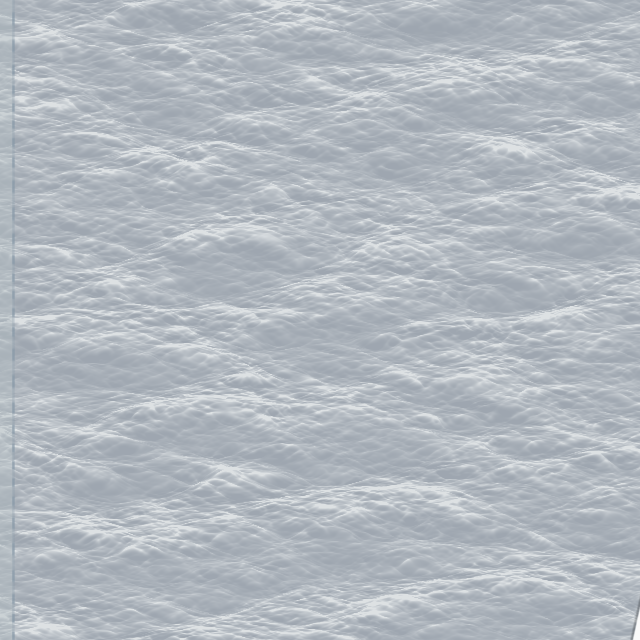
Give the GLSL for this texture, as a WebGL 1 fragment shader.

```glsl
precision highp float;
// Pale grey sea seen obliquely: sixty layered, short-crested sine waves drag
// one another into wrinkles, and slope and crest height set the brightness.
// A faint dashed seam runs down the left; a white sliver cuts the lower right.

uniform vec2 u_resolution;

float hash(float n) {
  return fract(sin(n * 12.99 + 4.1) * 4375.85);
}

// Brightness of the water, roughly zero mean and unit spread.
float seaLight(vec2 p) {
  vec2 q = p * vec2(1.0, 2.35);  // foreshortening
  float freq = 13.0;
  float swell = 0.0;
  float ripples = 0.0;
  for (int i = 0; i < 60; i++) {
    float n = float(i);
    float angle = 1.571 + 2.0 * (hash(n) - 0.5);
    vec2 dir = vec2(cos(angle), sin(angle));
    // Crests meander and fade along their length.
    float along = dot(q, vec2(-dir.y, dir.x)) * freq * 0.4 + 6.283 * hash(n + 33.7);
    float phase = dot(q, dir) * freq + 6.283 * hash(n + 71.3) + 0.6 * sin(along * 1.3);
    float reach = 0.95 + 0.6 * sin(along);
    float crest = exp(1.8 * (sin(phase) - 1.0));
    float slope = crest * cos(phase);
    float glint = reach * (slope + 0.65 * (crest - 0.329));
    if (i < 12) swell += glint;
    else ripples += glint * (0.9 + 0.004 * n);
    // Each wave bunches up the finer ones that follow.
    q -= dir * slope * reach * 0.24 / freq;
    freq *= 1.059;
  }
  float activity = clamp(0.95 + 0.2 * swell, 0.5, 1.4);
  return 0.38 * swell + 0.42 * ripples * activity;
}

void main() {
  vec2 p = gl_FragCoord.xy / u_resolution;
  float pixel = 1.0 / min(u_resolution.x, u_resolution.y);

  // Water tones, slightly skewed towards bright crests.
  float z = clamp(seaLight(p), -2.2, 2.6);
  float tone = clamp(0.285 + 0.215 * z + 0.032 * z * z, 0.0, 1.0);
  vec3 deep = vec3(0.62, 0.652, 0.69);
  vec3 foam = vec3(0.865, 0.882, 0.892);
  vec3 color = mix(deep, foam, tone);

  // Paler strip and dashed seam along the left side.
  float strip = 1.0 - smoothstep(-pixel, pixel, p.x - 0.021);
  color = mix(color, vec3(0.71, 0.75, 0.77), 0.45 * strip);
  float seam = 1.0 - smoothstep(0.0008, 0.0008 + 1.5 * pixel, abs(p.x - 0.021));
  float dash = 0.3 + 0.4 * smoothstep(-0.3, 0.5, sin(p.y * 190.0 + 2.0 * sin(p.y * 23.0)));
  color = mix(color, vec3(0.52, 0.59, 0.65), seam * dash);

  // White sliver with a dark rim in the lower right corner.
  float edge = p.x - 0.22 * p.y - 0.987;
  color *= 1.0 - 0.25 * (1.0 - smoothstep(0.0, 0.004, abs(edge)));
  color = mix(color, vec3(0.98), smoothstep(-pixel, pixel, edge - 0.002));

  gl_FragColor = vec4(color, 1.0);
}
```
